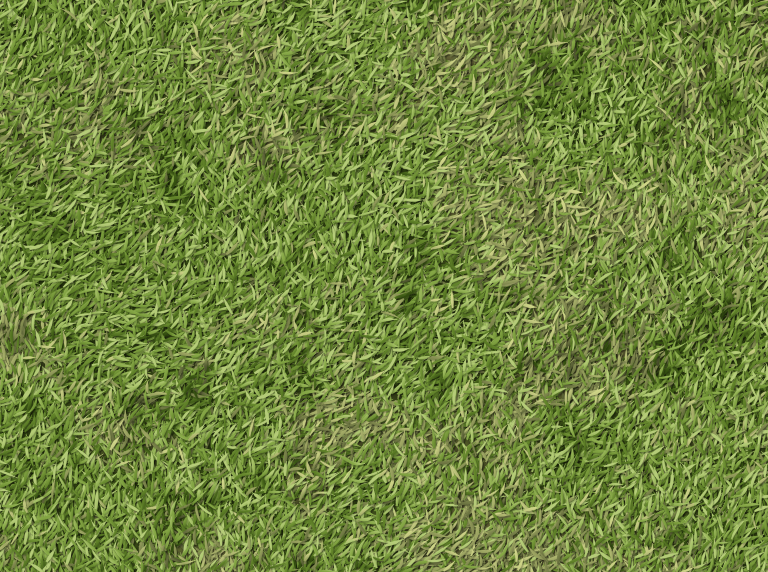
Write a Shadertoy shader that draws this texture.

```glsl
// A sunlit lawn seen from above: short, tapered grass blades in several layers.
// Each layer scatters one blade per grid cell and shades the layers below it;
// slow noise gives dry patches, dark hollows and a drifting blade direction.

#define LAYERS 9
#define CELL 0.020          // grid spacing, in canvas heights
#define BLADE_LENGTH 0.019  // longest half length, at most one cell
#define BLADE_WIDTH 0.0027  // widest half width
#define LEAN 1.05           // mean direction in radians
#define SPREAD 1.55         // random turn around the mean
#define SHADOW 0.22
#define DRYNESS 0.55
#define BRIGHTNESS 0.66     // mean blade tone

const vec3 SOIL   = vec3(0.17, 0.23, 0.06);
const vec3 THATCH = vec3(0.40, 0.37, 0.23);
const vec3 DEEP   = vec3(0.20, 0.30, 0.06);
const vec3 LEAF   = vec3(0.38, 0.51, 0.16);
const vec3 FRESH  = vec3(0.52, 0.65, 0.27);
const vec3 SHINE  = vec3(0.71, 0.80, 0.47);
const vec3 STRAW  = vec3(0.72, 0.72, 0.47);

float hash(vec2 p) {
    return fract(sin(dot(p, vec2(127.1, 311.7))) * 43758.5453);
}

float noise(vec2 p) {
    vec2 cell = floor(p), f = fract(p);
    f = f * f * (3.0 - 2.0 * f);
    return mix(mix(hash(cell), hash(cell + vec2(1, 0)), f.x),
               mix(hash(cell + vec2(0, 1)), hash(cell + vec2(1, 1)), f.x), f.y);
}

float patches(vec2 p) {
    return 0.55 * noise(p) + 0.30 * noise(p * 2.1 + 7.3) + 0.15 * noise(p * 4.3 + 3.1);
}

// Green ramp from shaded to sunlit
vec3 grassColor(float tone) {
    vec3 color = mix(DEEP, LEAF, smoothstep(0.0, 0.42, tone));
    color = mix(color, FRESH, smoothstep(0.36, 0.72, tone));
    return mix(color, SHINE, smoothstep(0.68, 1.05, tone));
}

// Signed distance to a bent blade: x runs along it, y across it
float bladeDistance(vec2 q, float halfLength, float halfWidth, float bend) {
    float s = q.x / halfLength;
    float taper = 1.0 - 0.85 * smoothstep(0.0, 1.0, s) - 0.35 * smoothstep(0.3, 1.0, -s);
    float across = abs(q.y + bend * q.x * q.x) - halfWidth * taper;
    return max(across, abs(q.x) - halfLength);
}

void mainImage(out vec4 fragColor, in vec2 fragCoord) {
    vec2 p = fragCoord / iResolution.y;
    vec2 uv = fragCoord / iResolution.xy;
    float edge = 0.7 / iResolution.y;

    // Slow changes over the lawn
    float dry = smoothstep(0.42, 0.78, patches(p * 5.0 + 11.0) + 0.10 * (uv.x - 0.5));
    float hollow = smoothstep(0.52, 0.85, patches(p * 17.0 + 31.0));
    float light = 0.18 * (patches(p * 3.0 + 53.0) - 0.5);
    light -= 0.14 * smoothstep(0.65, 1.25, length(uv - vec2(0.35, 0.35)));
    float lean = LEAN + 1.2 * (noise(p * 5.0 + 71.0) - 0.5);

    vec3 color = mix(SOIL, THATCH, 0.7 * dry) * (0.7 + 0.6 * noise(p * 130.0));

    for (int layer = 0; layer < LAYERS; layer++) {
        float level = float(layer) / float(LAYERS - 1);
        vec2 grid = p / CELL + vec2(0.37, 0.71) * float(layer);
        vec2 home = floor(grid);

        for (int k = 0; k < 9; k++) {
            vec2 id = home + vec2(k % 3 - 1, k / 3 - 1);
            vec2 seed = id + 19.7 * float(layer);
            vec2 jitter = vec2(hash(seed), hash(seed + 5.3));
            float kind = hash(seed + 9.1);
            float size = hash(seed + 13.7);
            float shade = hash(seed + 17.9);
            float turn = hash(seed + 23.3) + hash(seed + 29.9) - 1.0;

            // Blade frame
            float angle = lean + SPREAD * turn;
            vec2 along = vec2(cos(angle), sin(angle));
            vec2 offset = (grid - id - jitter) * CELL;
            vec2 q = vec2(dot(offset, along), dot(offset, vec2(-along.y, along.x)));
            float halfLength = BLADE_LENGTH * mix(0.5, 1.0, size);
            float halfWidth = BLADE_WIDTH * mix(0.65, 1.15, kind);
            float bend = 22.0 * (jitter.x - 0.5);

            // Soft shadow to the lower right
            vec2 drop = offset - vec2(0.0016, -0.0020);
            vec2 qs = vec2(dot(drop, along), dot(drop, vec2(-along.y, along.x)));
            float below = bladeDistance(qs, halfLength * 0.9, halfWidth, bend);
            color *= 1.0 - SHADOW * smoothstep(0.0025, -0.0015, below);

            // Blade tone, brighter to the tip and on one side of the midrib
            float tone = BRIGHTNESS + 0.85 * (shade - 0.5) + 0.28 * (level - 0.7);
            tone += light - 0.28 * hollow + 0.10 * q.x / halfLength;
            tone += 0.07 * clamp(q.y / halfWidth, -1.0, 1.0);
            vec3 blade = grassColor(tone);
            float isStraw = step(hash(seed + 37.1), 0.07 + DRYNESS * dry);
            blade = mix(blade, STRAW * (0.45 + 0.62 * tone), 0.75 * isStraw);

            float cover = smoothstep(edge, -edge, bladeDistance(q, halfLength, halfWidth, bend));
            color = mix(color, blade, cover);
        }
    }
    fragColor = vec4(clamp(color, 0.0, 1.0), 1.0);
}
```
